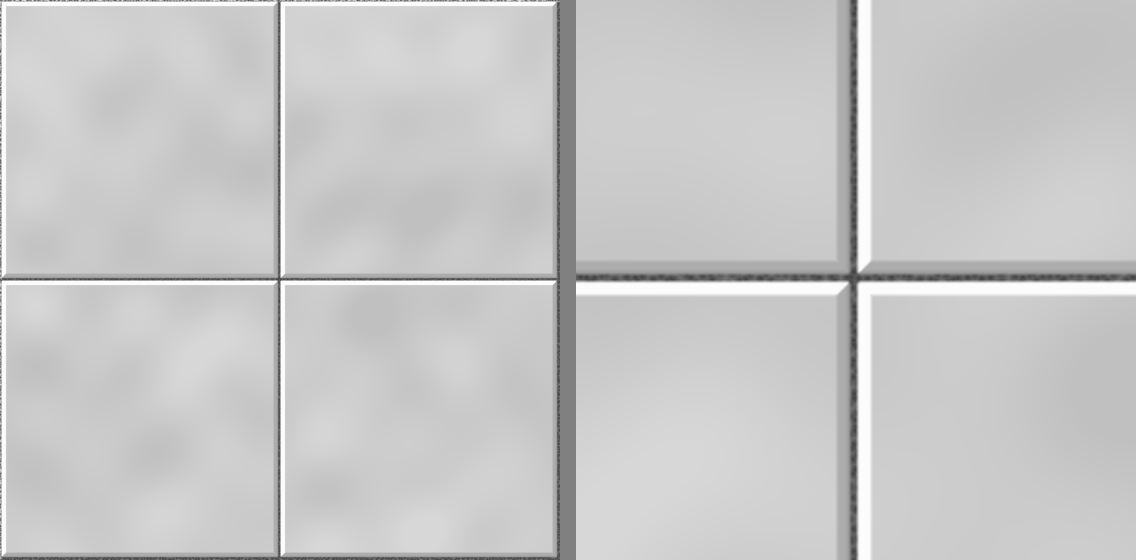
Left, the full canvas; right, a detail of the centre.
This pattern is drawn by a three.js fragment shader. Its source:

```glsl
// Pale grey square tiles, two by two, with lit and shaded bevels and dark grainy grout.
#define TILES 2.0          // repeats across and down
#define HALF_TILE 0.2470   // half the width of one tile
#define BEVEL 0.0081       // width of the bevelled rim
#define CORNER 0.0025      // corner radius
#define SOFT 0.0015        // edge smoothing
#define FACE 0.798         // mean brightness of the face
#define CLOUD 0.022        // strength of the mottling
#define LIT 0.99           // brightness of the top and left bevels
#define SHADE vec2(0.60, 0.68) // lower and right bevels, outer to inner
#define GROUT vec2(0.25, 0.45) // darkest and lightest grain
#define GRAINS 220.0       // grout grains across the canvas
#define WAVES 40           // sine layers in the mottling

varying vec2 vUv;

const float TAU = 6.283185;
const vec2 CHIPPED = vec2(0.30, 1.0); // grain along the light rim of the outer joint

vec2 hash2(vec2 p) {
  vec3 h = fract(p.xyx * vec3(0.1031, 0.1030, 0.0973));
  h += dot(h, h.yzx + 33.33);
  return fract((h.xx + h.yz) * h.zy);
}

// Mottling: sines with whole-number frequencies, so they wrap
float clouds(vec2 uv) {
  float sum = 0.0;
  float power = 0.0;
  for (int i = 0; i < WAVES; i++) {
    vec2 seed = vec2(float(i) + 1.0, 7.0);
    vec2 freq = floor(hash2(seed) * 13.0) - 6.0;
    float size = length(freq);
    float amp = min(size, 1.0) / (1.0 + size);
    sum += amp * sin(TAU * (dot(freq, uv) + hash2(seed + 31.0).x));
    power += 0.5 * amp * amp;
  }
  return sum * inversesqrt(power);
}

// Wrapping cellular noise: distance to the nearest grain
float grain(vec2 uv) {
  vec2 p = uv * GRAINS;
  vec2 id = floor(p);
  float nearest = 1.0;
  for (int y = -1; y <= 1; y++) {
    for (int x = -1; x <= 1; x++) {
      vec2 cell = id + vec2(x, y);
      vec2 point = cell + hash2(mod(cell, GRAINS));
      nearest = min(nearest, distance(p, point));
    }
  }
  return nearest;
}

// Distance inward from the edge of a rounded square
float insideSquare(vec2 p) {
  vec2 b = abs(p) - HALF_TILE + CORNER;
  return CORNER - length(max(b, 0.0)) - min(max(b.x, b.y), 0.0);
}

void main() {
  // Tile frame with y downward; the outer joint is a little wider
  vec2 uv = vec2(vUv.x, 1.0 - vUv.y);
  vec2 cell = floor(uv * TILES);
  vec2 center = (cell + 0.5) / TILES - mix(vec2(0.0003), vec2(0.0021), cell);
  vec2 p = uv - center;

  // Bevels meet in mitred corners
  float litEdge = HALF_TILE + min(p.x, p.y);
  float shadeEdge = HALF_TILE - max(p.x, p.y);
  float depth = min(litEdge, shadeEdge);
  float shade = mix(SHADE.x, SHADE.y, smoothstep(0.0, 0.5 * BEVEL, depth));
  float rim = mix(shade, LIT, smoothstep(-SOFT, SOFT, shadeEdge - litEdge));

  // Face and rim
  float face = FACE + CLOUD * clamp(clouds(uv), -2.0, 2.0);
  float tile = mix(rim, face, smoothstep(BEVEL - SOFT, BEVEL + SOFT, depth));

  // Grout, paler along the top and left of the outer joint
  vec2 wrapped = fract(uv + 0.5) - 0.5;
  vec2 pale = 1.0 - smoothstep(0.0, 0.003, abs(wrapped - 0.0015));
  vec2 tones = mix(GROUT, CHIPPED, max(pale.x, pale.y));
  float grout = mix(tones.x, tones.y, grain(uv));
  float cover = smoothstep(-SOFT, SOFT, insideSquare(p));

  gl_FragColor = vec4(vec3(mix(grout, tile, cover)), 1.0);
}
```
